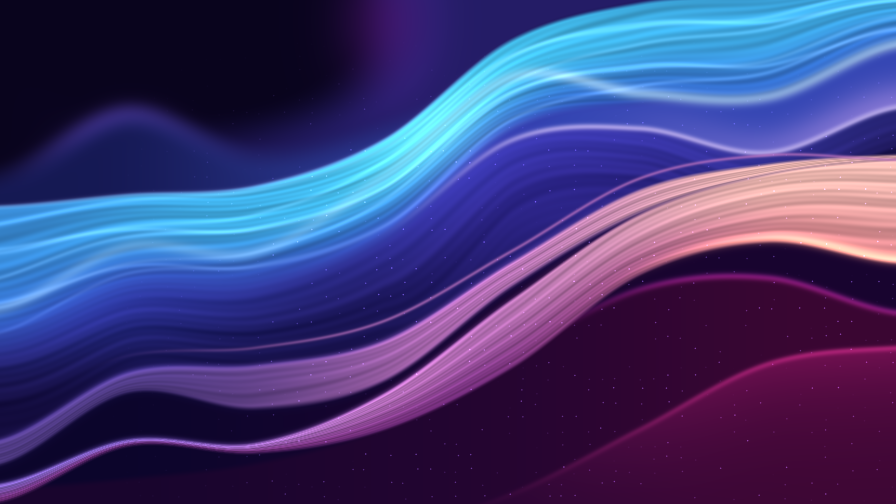
A Shadertoy shader for this background:

```glsl
// Flowing silk ribbons of cyan, violet and rose light over dark indigo.

const vec3 NIGHT = vec3(.035, .015, .115);
const vec3 INDIGO = vec3(.17, .14, .53);
const vec3 PLUM = vec3(.095, .015, .185);
const vec3 WINE = vec3(.25, .025, .2);
const vec3 CYAN = vec3(.27, .8, .97);
const vec3 AZURE = vec3(.2, .42, .8);
const vec3 ICE = vec3(.75, .9, 1.);
const vec3 LILAC = vec3(.48, .36, .72);
const vec3 ROSE = vec3(.76, .46, .76);
const vec3 PEACH = vec3(1., .77, .73);

float knot(vec4 a, vec4 b, int i) {
  i = clamp(i, 0, 7);
  return i < 4 ? a[i] : b[i - 4];
}

// Signed distance above a spline through eight evenly spaced heights
float above(vec2 p, vec4 a, vec4 b) {
  float t = clamp(p.x, 0., .9999) * 7., f = fract(t);
  int i = int(t);
  float k0 = knot(a, b, i - 1), k1 = knot(a, b, i);
  float k2 = knot(a, b, i + 1), k3 = knot(a, b, i + 2);
  float c1 = .5 * (k2 - k0), c2 = k0 - 2.5 * k1 + 2. * k2 - .5 * k3;
  float c3 = .5 * (k3 - k0) + 1.5 * (k1 - k2);
  float slope = (c1 + f * (2. * c2 + 3. * f * c3)) * 3.94;
  return (p.y - k1 - f * (c1 + f * (c2 + f * c3))) / sqrt(1. + slope * slope);
}

float ramp(float a, float b, float x) {
  float t = clamp((x - a) / (b - a), 0., 1.);
  return t * t * (3. - 2. * t);
}

float cover(float d, float soft) { return ramp(-soft, soft, d); }

float glow(float d, float width) { return exp(-d * d / (width * width)); }

float blob(vec2 p, vec2 center, vec2 radius) {
  return glow(length((p - center) / radius), 1.);
}

// Sparse dots, one in some of the cells
float dust(vec2 p) {
  vec2 id = floor(p);
  vec2 h = fract(sin(id.x * vec2(127.1, 269.5) + id.y * vec2(311.7, 183.3)) * 4375.5);
  return ramp(.1, 0., length(fract(p) - .2 - .6 * h)) * step(.6, h.x) * h.y;
}

// Fine threads along a ribbon; s goes across it
float threads(float s, float x) {
  float w = s + .06 * sin(x * 9. + s * 4.);
  return .5 + .22 * sin(w * 23. + x * 5.) + .16 * sin(w * 47. - x * 7.) + .12 * sin(w * 91. + x * 11.);
}

void mainImage(out vec4 fragColor, in vec2 fragCoord) {
  vec2 p = fragCoord / iResolution.xy;
  float x = p.x, px = 1. / iResolution.y;

  // Dark hollow, violet haze and a distant wave
  float hollow = length((p - vec2(.2, .96)) / vec2(.26, .24));
  vec3 col = mix(NIGHT, vec3(.14, .11, .4), ramp(.75, 1.15, hollow) * ramp(0., .45, x));
  col += vec3(.16, .04, .2) * blob(p, vec2(.43, .96), vec2(.05, .13));
  float wave = above(p, vec4(.65, .775, .69, .74), vec4(.85, .95, 1, 1));
  col = mix(col, mix(vec3(.09, .11, .36), vec3(.16, .22, .56), ramp(.1, .4, x)), cover(-wave, .035) * .85);
  col += vec3(.14, .1, .24) * glow(wave, .025) * blob(p, vec2(.13, .76), vec2(.1, .2));

  // Indigo valley between the streams
  float crest = above(p, vec4(.33, .44, .45, .537), vec4(.722, .745, .697, .787));
  float top = above(p, vec4(.59, .613, .63, .722), vec4(.92, .993, 1.012, 1.046));
  float low = above(p, vec4(.34, .444, .456, .542), vec4(.75, .8, .81, .912));
  vec3 valley = mix(vec3(.075, .045, .24), INDIGO, blob(p, vec2(.6, .63), vec2(.3, .24)));
  valley += vec3(.05, .1, .24) * blob(p, vec2(.08, .4), vec2(.25, .12));
  valley += vec3(.08, .1, .22) * glow(crest, .07);
  valley += vec3(.07, .06, .14) * (threads(crest * 4., x) - .5) * glow(crest + .08, .09);
  col = mix(col, valley, cover(-top, .01));

  // Blue fold under the cyan stream
  vec3 fold = mix(vec3(.2, .27, .7), vec3(.5, .45, .82), glow(crest, .05) * ramp(.6, 1., x));
  col = mix(col, fold, cover(crest, .006) * cover(-low, .015) * ramp(.48, .65, x));

  // Cyan stream with its ridge and filaments
  float width = max(low - top, .01), s = low / width;
  vec3 stream = mix(AZURE, CYAN, ramp(0., .65, s) * (.72 + .28 * glow(x - .5, .2)));
  stream = mix(stream, AZURE, .45 * ramp(.25, 0., x)) * (.83 + .32 * threads(s, x));
  stream += vec3(.12, .16, .08) * blob(p, vec2(.48, .74), vec2(.1, .12));
  float inside = cover(low, mix(.055, .012, ramp(.2, .65, x))) * cover(-top, .006);
  col = mix(col, stream, inside * .94);
  float ridge = above(p, vec4(.387, .51, .5, .65), vec4(.847, .815, .808, .912));
  col = mix(col, ICE, glow(ridge, .012) * (.27 + .33 * ramp(.4, .7, x)));
  for (float k = 0.; k < 7.; k++) {
    float mid = k / 7. + .1 * sin(x * 6. + k * 2.1);
    col += ICE * .13 * glow((s - mid) * width, .0025 + px) * inside;
  }
  col += ICE * glow(top, .003 + px) * .22 * ramp(.65, .3, x);
  col = mix(col, vec3(.78, .72, .96), glow(crest, .006) * .75 * ramp(.4, .65, x));

  // Plum depths with wine veils
  float roseTop = above(p, vec4(.125, .259, .273, .322), vec4(.479, .623, .674, .692));
  float roseLow = above(p, vec4(.079, .222, .19, .245), vec4(.433, .579, .653, .683));
  float silkTop = above(p, vec4(.039, .127, .12, .218), vec4(.405, .574, .653, .683));
  float silkLow = above(p, vec4(.005, .116, .102, .148), vec4(.271, .456, .521, .479));
  float veil = above(p, vec4(.03, .05, .08, .15), vec4(.294, .426, .449, .38));
  float hem = above(p, vec4(-.2, -.15, -.1, -.06), vec4(.02, .148, .278, .31));
  float warm = ramp(.45, .95, x);
  vec3 deep = mix(vec3(.045, .02, .17), PLUM, ramp(.1, .55, x));
  deep = mix(deep, WINE, cover(-veil, .008) * (.25 + .6 * warm));
  deep += vec3(.32, .07, .25) * glow(veil, .007) * ramp(.55, .8, x);
  deep += vec3(.22, .04, .12) * cover(-hem, .008) * exp(min(hem, 0.) * 9.) * warm;
  deep += vec3(.3, .08, .18) * glow(hem, .006) * warm;
  col = mix(col, deep, cover(-roseLow, .02));

  // Upper rose band, then the broad silk
  vec3 rose = mix(mix(LILAC, ROSE, ramp(.1, .5, x)), PEACH, ramp(.5, .88, x));
  float r = roseLow / max(roseLow - roseTop, .006), v = silkLow / max(silkLow - silkTop, .006);
  float body = mix(.6, .96, ramp(.25, .55, x)) * cover(roseLow, .007) * cover(-roseTop, .005);
  col = mix(col, rose * (.78 + .32 * threads(r * .5, x)), body);
  vec3 shade = mix(vec3(.5, .2, .53), vec3(.91, .56, .58), ramp(.5, .95, x));
  vec3 silk = mix(shade, rose, ramp(0., .9, v)) * (.8 + .34 * threads(v, x));
  col = mix(col, silk, .96 * cover(silkLow, .006) * cover(-silkTop, .004));
  col += rose * .33 * (glow(roseTop, .007) + glow(silkTop, .006)) * ramp(.78, .4, x);
  col += vec3(.55, .36, .22) * glow(silkLow - .006, .011) * ramp(.65, .95, x);

  // Loose strand and drifting dust
  float strand = above(p, vec4(.2, .294, .31, .363), vec4(.502, .646, .692, .683));
  col = mix(col, ROSE, .65 * glow(strand, .0025 + px * .5) * ramp(.08, .45, x));
  col += LILAC * .7 * dust(p * vec2(68, 38)) * ramp(.1, .45, x) * ramp(.95, .6, p.y);
  fragColor = vec4(clamp(col, 0., 1.), 1.);
}
```
